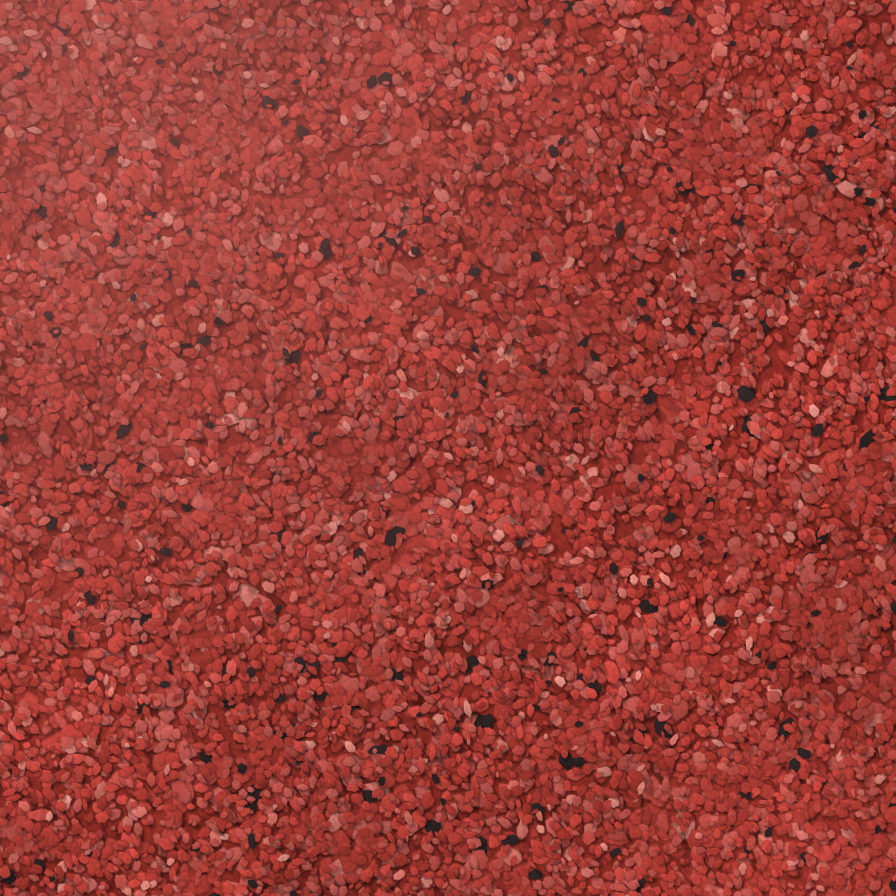
A WebGL 1 fragment shader for this texture:

```glsl
precision highp float;

uniform vec2 u_resolution;

const float TAU = 6.2831853;
const vec2 LIGHT = vec2(-0.6, 0.8);
const vec3 BINDER = vec3(0.53, 0.165, 0.135);
const vec3 FILM = vec3(0.63, 0.22, 0.19);
const vec3 DEEP_RED = vec3(0.59, 0.195, 0.165);
const vec3 BRIGHT_RED = vec3(0.745, 0.265, 0.23);
const vec3 ROSE = vec3(0.72, 0.36, 0.335);
const vec3 PALE = vec3(0.85, 0.55, 0.50);
const vec3 BLACK = vec3(0.17, 0.135, 0.135);
const vec3 HAZE = vec3(0.77, 0.45, 0.43);

vec4 hash4(vec2 p) {
  vec4 v = fract(p.xyxy * vec4(0.1031, 0.1030, 0.0973, 0.1099));
  v += dot(v, v.wzxy + 33.33);
  return fract((v.xxyz + v.yzzw) * v.zywx);
}

mat2 rotation(float angle) {
  float c = cos(angle), s = sin(angle);
  return mat2(c, s, -s, c);
}

// Distance to the nearest cell point
float cellular(vec2 p) {
  vec2 cell = floor(p);
  float nearest = 1.0;
  for (int j = -1; j <= 1; j++) {
    for (int i = -1; i <= 1; i++) {
      vec2 id = cell + vec2(float(i), float(j));
      nearest = min(nearest, length(id + hash4(id + 71.0).xy - p));
    }
  }
  return nearest;
}

// Slow mottling from warped sines, about -1 to 1
float mottle(vec2 p) {
  p += 0.6 * sin(p.yx * 1.7 + vec2(1.3, 4.1));
  return 0.5 * sin(p.x + 1.6 * sin(p.y * 0.8)) + 0.5 * sin(p.y * 1.3 - p.x * 0.6);
}

// Irregular rounded polygon, elongated along its own axis
float chipDistance(vec2 p, float size, float stretch, float angle, float phase) {
  vec2 q = rotation(angle) * p * vec2(1.0 / stretch, stretch);
  float turn = atan(q.y, q.x + 1e-5);
  turn += 0.4 * sin(turn + phase) + phase;
  float side = TAU / 5.0;
  float facet = cos(mod(turn, side) - 0.5 * side);
  return length(q) * mix(1.0, facet, 0.8) * (1.0 + 0.13 * sin(turn * 2.0)) - size;
}

vec3 chipColour(vec4 r) {
  vec3 colour = mix(DEEP_RED, BRIGHT_RED, r.x);
  colour = mix(colour, ROSE, 0.8 * smoothstep(0.5, 0.95, r.y));
  colour = mix(colour, PALE, step(0.945, r.z) * (0.4 + 0.5 * r.y));
  return mix(colour, BLACK, step(0.977, r.w));
}

// One layer of scattered chips, each casting a small shadow on what lies below
vec3 chipLayer(vec3 below, vec2 uv, float density, float cover, float seed) {
  vec2 p = rotation(seed) * uv * density + 40.0 + seed * 17.0;
  vec2 light = rotation(seed) * LIGHT;
  vec2 cell = floor(p);
  float blur = 0.9 * density / u_resolution.y;
  vec3 colour = below;
  for (int j = -1; j <= 1; j++) {
    for (int i = -1; i <= 1; i++) {
      vec2 id = cell + vec2(float(i), float(j));
      vec4 place = hash4(id + seed * 31.0);
      vec4 look = hash4(id + seed * 57.0 + 113.0);
      vec4 form = hash4(id + seed * 83.0 + 229.0);
      float present = step(place.w, cover);
      vec2 local = p - id - 0.5 - 0.7 * (place.xy - 0.5);
      float size = mix(0.2, 0.52, place.z);
      float d = chipDistance(local, size, mix(1.0, 1.38, form.x), form.y * TAU, form.z * TAU);
      float slope = dot(local, light) / size;
      float shadow = 1.0 - smoothstep(-0.02, 0.15, d + 0.09 * slope);
      colour *= 1.0 - 0.25 * present * shadow;
      float shade = 1.0 + 0.08 * slope + 0.14 * (form.w - 0.5);
      shade *= mix(0.88, 1.0, smoothstep(0.0, 0.1, -d));
      float mask = present * (1.0 - smoothstep(-blur, blur, d));
      colour = mix(colour, chipColour(look) * shade, mask);
    }
  }
  return colour;
}

void main() {
  vec2 uv = gl_FragCoord.xy / u_resolution.y;
  vec2 across = gl_FragCoord.xy / u_resolution;

  // Binder bed, then chips from coarse to fine
  vec3 colour = BINDER * (0.9 + 0.2 * cellular(uv * 90.0));
  colour = chipLayer(colour, uv, 40.0, 0.85, 0.4);
  colour = chipLayer(colour, uv, 62.0, 0.75, 1.3);
  colour = chipLayer(colour, uv, 50.0, 0.42, 2.1);
  colour = chipLayer(colour, uv, 74.0, 0.52, 3.2);
  colour = chipLayer(colour, uv, 88.0, 0.38, 4.5);

  // Patches where a red film dulls the relief
  float redness = smoothstep(0.1, 0.3, colour.r - colour.g);
  float corner = smoothstep(1.35, 1.9, across.x + 1.0 - across.y);
  float film = smoothstep(0.1, 0.9, mottle(uv * 34.0)) + 0.5 * corner;
  colour = mix(colour, FILM, 0.4 * min(film, 1.0) * redness);

  // Fine surface grit and pale light from the upper left
  colour *= 0.95 + 0.16 * cellular(uv * 210.0);
  colour *= 1.0 + 0.045 * mottle(uv * 9.0) + 0.045 * mottle(uv * 19.0 + 5.0);
  float haze = 1.0 - smoothstep(0.0, 1.0, length(across - vec2(0.08, 1.0)));
  colour = mix(colour, HAZE, 0.36 * haze);
  gl_FragColor = vec4(colour, 1.0);
}
```
